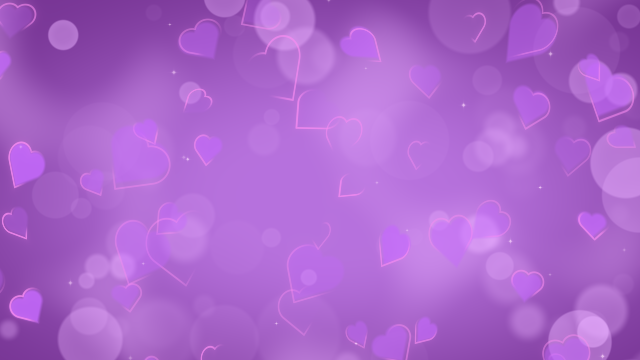
Reproduce this background procedurally as a WebGL 2 fragment shader.

```glsl
#version 300 es
precision highp float;
// Violet backdrop with soft bokeh discs, tilted glowing hearts and tiny sparkles.

uniform vec2 u_resolution;
out vec4 fragColor;

// Colours
const vec3 CENTRE_VIOLET = vec3(0.715, 0.445, 0.865);
const vec3 EDGE_PURPLE   = vec3(0.47, 0.21, 0.585);
const vec3 DISC_LILAC    = vec3(0.91, 0.68, 1.00);
const vec3 HEART_VIOLET  = vec3(0.77, 0.41, 0.99);
const vec3 STROKE_PINK   = vec3(0.98, 0.55, 0.95);
const vec3 SPARK_WHITE   = vec3(1.00, 0.86, 1.00);

// Counts, and sizes in canvas heights
const int   DISC_COUNT     = 84;
const int   CLUSTER_COUNT  = 7;
const int   HEART_COUNT    = 48;
const int   SPARK_COUNT    = 26;
const vec2  DISC_RADIUS    = vec2(0.022, 0.125);
const float CLUSTER_SPREAD = 0.26;
const vec2  HEART_SIZE     = vec2(0.065, 0.180);
const float STROKE_HALF    = 0.0008;
const float STROKE_SOFT    = 0.0026;
const float SPARK_RADIUS   = 0.011;
const float MAX_TILT       = 0.95;
const float HAZE_STRENGTH  = 0.42;

vec4 hash4(float n) {
    vec4 p = fract(n * vec4(0.1031, 0.1030, 0.0973, 0.1099));
    p += dot(p, p.wzxy + 33.33);
    return fract((p.xxyz + p.yzzw) * p.zywx);
}

vec2 gradientAt(vec2 cell) {
    float angle = 6.2832 * hash4(cell.x * 17.0 + cell.y * 59.0 + 400.0).x;
    return vec2(cos(angle), sin(angle));
}

float gradientNoise(vec2 p) {
    vec2 i = floor(p), f = fract(p);
    vec2 u = f * f * f * (f * (f * 6.0 - 15.0) + 10.0);
    vec2 e = vec2(1.0, 0.0);
    float low  = mix(dot(gradientAt(i), f), dot(gradientAt(i + e), f - e), u.x);
    float high = mix(dot(gradientAt(i + e.yx), f - e.yx), dot(gradientAt(i + 1.0), f - 1.0), u.x);
    return mix(low, high, u.y);
}

// Evenly spread point with jitter, reaching slightly past the canvas
vec2 scatter(int i, float seed, vec2 jitter, float aspect) {
    vec2 spread = fract(float(i) * vec2(0.7549, 0.5698) + seed + 0.16 * jitter);
    return (spread * 1.08 - 0.04) * vec2(aspect, 1.0);
}

// Heart about one unit tall, centred on the origin
float heartDistance(vec2 p) {
    p = vec2(abs(p.x), p.y + 0.55);
    if (p.x + p.y > 1.0) return length(p - vec2(0.25, 0.75)) - 0.3536;
    vec2 notch = p - vec2(0.0, 1.0);
    vec2 side = p - 0.5 * max(p.x + p.y, 0.0);
    return sqrt(min(dot(notch, notch), dot(side, side))) * sign(p.x - p.y);
}

vec3 backdrop(vec2 uv, vec2 p) {
    float vignette = smoothstep(0.14, 0.76, length((uv - vec2(0.52, 0.45)) * vec2(1.0, 1.05)));
    vec3 colour = mix(CENTRE_VIOLET, EDGE_PURPLE, vignette);
    float haze = smoothstep(0.0, 0.5, gradientNoise(p * 2.6 + 3.7));
    return mix(colour, DISC_LILAC, HAZE_STRENGTH * haze);
}

// Every other disc gathers in a cluster; small ones shine brightest
vec3 addDiscs(vec3 colour, vec2 p, float aspect, float pixel) {
    for (int i = 0; i < DISC_COUNT; i++) {
        vec4 h = hash4(float(i) + 11.0);
        vec2 centre = scatter(i, 0.31, h.xy, aspect);
        if (i % 2 == 0) {
            centre = scatter((i / 2) % CLUSTER_COUNT, 0.18, vec2(0.0), aspect);
            centre += CLUSTER_SPREAD * (h.xy - 0.5) * vec2(1.3, 1.0);
        }
        float radius = mix(DISC_RADIUS.x, DISC_RADIUS.y, h.z * h.z);
        float d = length(p - centre) - radius;
        float blur = max(pixel, mix(0.003, 0.028, h.x * h.x * h.x));
        float cover = 1.0 - smoothstep(-blur, blur, d);
        float rim = 0.88 + 0.12 * smoothstep(-0.6 * radius, 0.0, d);
        float alpha = mix(0.06, 0.60, h.w * h.w) * mix(1.1, 0.75, h.z);
        colour = mix(colour, DISC_LILAC, alpha * cover * rim);
    }
    return colour;
}

vec3 addHearts(vec3 colour, vec2 p, float aspect, float pixel) {
    for (int i = 0; i < HEART_COUNT; i++) {
        vec4 h = hash4(float(i) + 211.0), k = hash4(float(i) + 467.0);
        float size = mix(HEART_SIZE.x, HEART_SIZE.y, h.z * h.z * h.z);
        float tilt = (h.w * 2.0 - 1.0) * MAX_TILT;
        float c = cos(tilt), s = sin(tilt);
        vec2 q = mat2(c, s, -s, c) * (p - scatter(i, 0.67, h.xy, aspect)) / size;
        q.x = q.x * mix(0.95, 1.4, k.x) + (k.y - 0.5) * 0.5 * q.y;

        // Translucent body; some hearts stay hollow
        float body = 1.0 - smoothstep(-0.008, max(0.004, pixel), heartDistance(q) * size);
        float fill = smoothstep(0.2, 0.4, k.y) * mix(0.30, 0.85, k.z);
        colour = mix(colour, HEART_VIOLET, body * fill);

        // Slightly shifted thin stroke that fades out along part of the outline
        float d = abs(heartDistance(q + 0.16 * (k.xw - 0.5))) * size;
        float stroke = 1.0 - smoothstep(0.0, STROKE_SOFT + pixel * 0.3, d - STROKE_HALF);
        float fade = smoothstep(-0.75, 0.3, cos(atan(q.y, q.x) - 6.2832 * k.w));
        float glow = 0.14 * exp(-d * 100.0);
        colour = mix(colour, STROKE_PINK, (0.68 * stroke + glow) * fade * mix(0.4, 1.0, k.z));
    }
    return colour;
}

vec3 addSparkles(vec3 colour, vec2 p, float aspect) {
    for (int i = 0; i < SPARK_COUNT; i++) {
        vec4 h = hash4(float(i) + 821.0);
        vec2 q = abs(p - scatter(i, 0.13, h.xy, aspect)) / (SPARK_RADIUS * mix(0.5, 1.0, h.z));
        float rays = exp(-9.0 * min(q.x, q.y) - 2.5 * max(q.x, q.y));
        colour = mix(colour, SPARK_WHITE, min(1.0, rays + exp(-8.0 * dot(q, q))) * mix(0.2, 0.75, h.w));
    }
    return colour;
}

void main() {
    vec2 uv = gl_FragCoord.xy / u_resolution;
    float aspect = u_resolution.x / u_resolution.y, pixel = 1.0 / u_resolution.y;
    vec2 p = uv * vec2(aspect, 1.0);
    vec3 colour = addDiscs(backdrop(uv, p), p, aspect, pixel);
    colour = addHearts(colour, p, aspect, pixel);
    fragColor = vec4(addSparkles(colour, p, aspect), 1.0);
}
```
